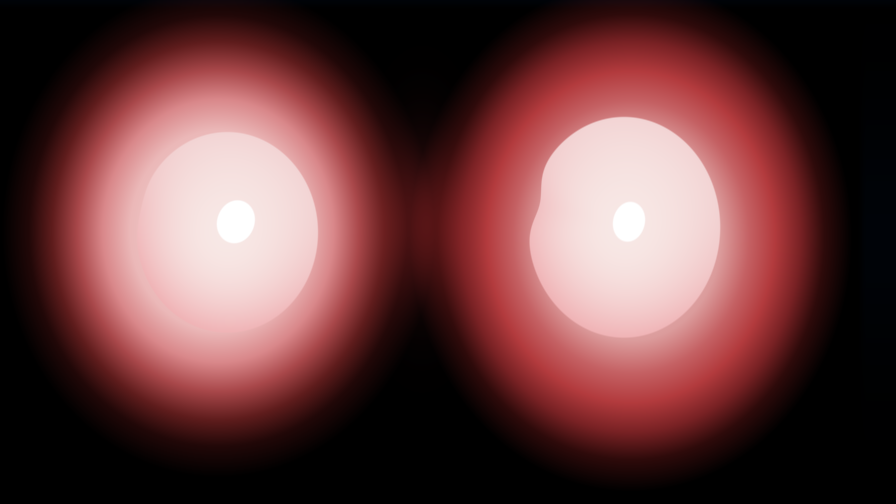
Give the GLSL for this background, as a Shadertoy shader.

```glsl
// Two soft red glows on black, each with a pale egg-shaped core and a white spot.
// Each glow is a colour ramp over an elliptical distance; cores and spots are
// ellipses whose radius varies with angle. Lengths are in canvas heights.

const int STOPS = 7;
const float STOP_AT[STOPS] = float[](0.0, 0.42, 0.55, 0.67, 0.79, 0.90, 1.03);
const vec3 PINK_RAMP[STOPS] = vec3[](
    vec3(0.97, 0.90, 0.89), vec3(0.92, 0.72, 0.72), vec3(0.85, 0.53, 0.54),
    vec3(0.66, 0.28, 0.29), vec3(0.37, 0.11, 0.11), vec3(0.13, 0.03, 0.03), vec3(0.0));
const vec3 RED_RAMP[STOPS] = vec3[](
    vec3(0.96, 0.88, 0.88), vec3(0.86, 0.61, 0.61), vec3(0.77, 0.38, 0.39),
    vec3(0.70, 0.23, 0.24), vec3(0.47, 0.13, 0.14), vec3(0.18, 0.04, 0.04), vec3(0.0));

const vec3 CORE_CENTRE = vec3(0.97, 0.91, 0.90);
const vec3 CORE_RIM_PALE = vec3(0.95, 0.83, 0.83);
const vec3 CORE_RIM_PINK = vec3(0.94, 0.70, 0.71);
const vec3 BRIDGE_COLOR = vec3(0.20, 0.05, 0.055);
const vec2 BRIDGE_CENTRE = vec2(0.838, 0.565);
const vec2 BRIDGE_SIZE = vec2(0.065, 0.16);
const vec3 EDGE_TINT = vec3(0.0, 0.012, 0.03);
const float DENT_ANGLE = 2.9;
const float DENT_WIDTH = 0.25;
const float SPOT_TILT = 1.1;
const float SPOT_STRETCH = 0.06;

// Centre in xy, radii in zw
struct Orb {
    vec4 glow;
    vec4 core;
    vec4 spot;
    float dent;
};
const Orb LEFT_ORB = Orb(vec4(0.433, 0.542, 0.417, 0.475),
    vec4(0.451, 0.539, 0.180, 0.199), vec4(0.468, 0.560, 0.039, 0.041), 0.02);
const Orb RIGHT_ORB = Orb(vec4(1.252, 0.530, 0.426, 0.491),
    vec4(1.238, 0.549, 0.191, 0.219), vec4(1.248, 0.560, 0.033, 0.038), 0.10);

vec2 ellipseSpace(vec2 p, vec4 e) {
    return (p - e.xy) / e.zw;
}

vec3 ramp(vec3 colors[STOPS], float d) {
    vec3 c = colors[0];
    for (int i = 1; i < STOPS; i++) {
        float t = clamp((d - STOP_AT[i - 1]) / (STOP_AT[i] - STOP_AT[i - 1]), 0.0, 1.0);
        c = mix(c, colors[i], t);
    }
    return c;
}

// Antialiased coverage of a unit shape scaled by its smaller radius
float coverage(float r, vec2 radii, float pixel) {
    float d = (r - 1.0) * min(radii.x, radii.y);
    return 1.0 - smoothstep(-pixel, pixel, d);
}

vec3 addCore(vec3 base, vec2 p, Orb orb, float pixel) {
    vec2 q = ellipseSpace(p, orb.core);
    float angle = atan(q.y, q.x + 1e-6);
    float turn = mod(angle - DENT_ANGLE + 3.14159, 6.28318) - 3.14159;
    float r = length(q) / (1.0 - orb.dent * exp(-pow(abs(turn) / DENT_WIDTH, 2.0)));
    vec3 rim = mix(CORE_RIM_PINK, CORE_RIM_PALE, smoothstep(-1.0, 0.8, 0.4 * q.x + 0.9 * q.y));
    vec3 shade = mix(CORE_CENTRE, rim, min(r * r, 1.0));
    return mix(base, shade, coverage(r, orb.core.zw, pixel));
}

vec3 addSpot(vec3 base, vec2 p, Orb orb, float pixel) {
    vec2 q = ellipseSpace(p, orb.spot);
    float angle = atan(q.y, q.x + 1e-6);
    float r = length(q) / (1.0 + SPOT_STRETCH * cos(2.0 * (angle - SPOT_TILT)));
    return mix(base, vec3(1.0), coverage(r, orb.spot.zw, pixel));
}

void mainImage(out vec4 fragColor, in vec2 fragCoord) {
    float pixel = 1.0 / iResolution.y;
    vec2 p = (fragCoord - 0.5 * iResolution.xy) * pixel + vec2(8.0 / 9.0, 0.5);

    // Outer glows and the dim bridge between them
    vec3 color = ramp(PINK_RAMP, length(ellipseSpace(p, LEFT_ORB.glow)));
    color += ramp(RED_RAMP, length(ellipseSpace(p, RIGHT_ORB.glow)));
    vec2 b = (p - BRIDGE_CENTRE) / BRIDGE_SIZE;
    color += BRIDGE_COLOR * exp(-dot(b, b));

    // Faint blue near the top and right borders
    float topTint = smoothstep(0.98, 1.0, p.y);
    float sideTint = smoothstep(1.70, 1.72, p.x) * exp(-pow(abs(p.y - 0.54) / 0.25, 2.0));
    color += EDGE_TINT * max(topTint, sideTint);

    // Cores and white spots
    color = addCore(color, p, LEFT_ORB, pixel);
    color = addCore(color, p, RIGHT_ORB, pixel);
    color = addSpot(color, p, LEFT_ORB, pixel);
    color = addSpot(color, p, RIGHT_ORB, pixel);

    fragColor = vec4(clamp(color, 0.0, 1.0), 1.0);
}
```
